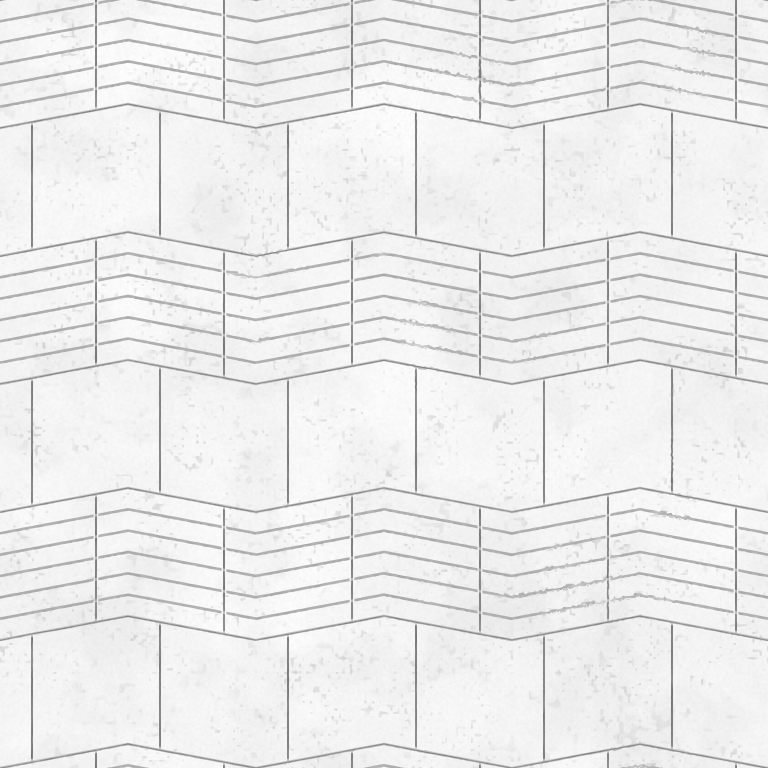
This pattern is drawn by a Shadertoy shader. Its source:

```glsl
// Pale stone wall tiles in zigzag courses, alternating plain and grooved rows.
// Shearing y by a triangle wave turns every course into a straight unit row;
// wrapping value noise adds clouds, pits and a few chipped spots.

const float TILES = 6.0;            // tiles across and courses down (even)
const float RISE = 0.1875;          // zigzag height, in tiles
const float GROOVES = 5.0;          // grooves in each grooved course
const float GROOVE_HALF = 0.0105;   // half widths, in tiles
const float JOINT_HALF = 0.0075;
const float BED_HALF = 0.0100;
const float BED_CORE_HALF = 0.0045;
const float NICK_HALF = 0.0200;     // pale break where grooves meet joints
const float GROOVED_JOINT_X = 0.75; // joint offset of grooved courses
const float PLAIN_JOINT_X = 0.25;   // joint offset of plain courses

const vec3 STONE = vec3(0.968);
const vec3 GROOVE = vec3(0.685);
const vec3 JOINT = vec3(0.50);
const vec3 BED = vec3(0.76);
const vec3 BED_CORE = vec3(0.50);
const vec3 CHIP = vec3(0.66);

float hash(vec2 cell, float seed) {
    uvec3 q = uvec3(ivec3(cell, seed)) * uvec3(1597334673u, 3812015801u, 2798796415u);
    uint n = (q.x ^ q.y ^ q.z) * 1597334673u;
    n = (n ^ (n >> 15)) * 2246822519u;
    n ^= n >> 13;
    return float(n >> 8) / 16777216.0;
}

// Value noise on the unit square with a whole number of cells, so it wraps.
float noise(vec2 uv, float cells, float seed) {
    vec2 p = uv * cells;
    vec2 i = floor(p), f = fract(p);
    f = f * f * (3.0 - 2.0 * f);
    vec2 a = mod(i, cells), b = mod(i + 1.0, cells);
    return mix(mix(hash(a, seed), hash(vec2(b.x, a.y), seed), f.x),
               mix(hash(vec2(a.x, b.y), seed), hash(b, seed), f.x), f.y);
}

float fbm(vec2 uv, float cells, float seed) {
    float sum = 0.0, weight = 0.5;
    for (int k = 0; k < 5; k++) {
        sum += weight * noise(uv, cells, seed + float(k));
        cells *= 2.0;
        weight *= 0.5;
    }
    return sum / 0.96875;
}

// Share of a pixel covered by a line, from the signed distance to its axis.
float line(float d, float halfWidth, float pixel) {
    float r = 0.5 * pixel;
    return (clamp(d + r, -halfWidth, halfWidth) - clamp(d - r, -halfWidth, halfWidth)) / pixel;
}

float nearestSigned(float x) {
    return fract(x + 0.5) - 0.5;
}

vec3 stone(vec2 uv, vec2 tile) {
    float cloud = fbm(uv, 6.0, 1.0);
    float blotch = smoothstep(0.42, 0.75, fbm(uv, 15.0, 11.0));
    float grain = noise(uv, 330.0, 21.0) - 0.5;
    float pits = smoothstep(0.70, 0.92, noise(uv, 210.0, 22.0))
               * smoothstep(0.40, 0.75, fbm(uv, 24.0, 31.0));
    float flecks = smoothstep(0.72, 0.90, noise(uv, 120.0, 23.0)) * blotch;
    float tone = 0.016 * (hash(tile, 40.0) - 0.5) - 0.055 * (cloud - 0.45);
    return STONE + tone - 0.024 * blotch + 0.022 * grain - 0.10 * pits - 0.045 * flecks;
}

void mainImage(out vec4 fragColor, in vec2 fragCoord) {
    vec2 uv = fragCoord / iResolution.xy;
    float pixel = TILES / iResolution.y;

    // Courses: unit rows counted downward from the top
    vec2 p = vec2(uv.x, 1.0 - uv.y) * TILES;
    float course = p.y + RISE * (1.0 - abs(mod(p.x, 2.0) - 1.0));
    float row = floor(course);
    bool grooved = mod(row, 2.0) < 0.5;
    float along = p.x - (grooved ? GROOVED_JOINT_X : PLAIN_JOINT_X);
    vec2 tile = mod(vec2(floor(along), row), TILES);

    // Signed distances to the line axes
    float slant = inversesqrt(1.0 + RISE * RISE);
    float step6 = fract(course) * (GROOVES + 1.0);
    float grooveD = (step6 - clamp(round(step6), 1.0, GROOVES)) / (GROOVES + 1.0) * slant;
    float bedD = nearestSigned(course) * slant;
    float jointD = nearestSigned(along);

    // Wear: rough edges everywhere, chips in rare patches
    float rough = noise(uv, 260.0, 50.0);
    float fade = noise(uv, 60.0, 51.0);
    float worn = smoothstep(0.66, 0.78, fbm(uv, 9.0, 60.0));
    float wobble = (rough - 0.5) * (0.003 + 0.022 * worn);

    vec3 col = stone(uv, tile);

    // Grooves, interrupted beside the joints
    if (grooved) {
        float nick = line(jointD, NICK_HALF, pixel);
        float groove = line(grooveD + wobble, GROOVE_HALF, pixel) * (1.0 - 0.85 * nick);
        col = mix(col, GROOVE + 0.06 * (rough - 0.5), groove * (1.0 - 0.6 * worn * fade));
        float chips = worn * smoothstep(0.035, 0.010, abs(grooveD)) * smoothstep(0.60, 0.80, rough);
        col = mix(col, CHIP, 0.7 * chips);
    }

    // Upright joints, paler where a groove or bed runs into them
    float crossing = grooved ? line(grooveD, GROOVE_HALF, pixel) : 0.0;
    crossing = max(crossing, line(bedD, 0.025, pixel));
    float joint = line(jointD + 0.3 * wobble, JOINT_HALF, pixel);
    col = mix(col, JOINT + 0.12 * (fade - 0.5), joint * (1.0 - 0.55 * crossing));

    // Zigzag beds: pale mortar with a thin dark shadow drifting across it
    float drift = 0.005 * (noise(uv, 24.0, 52.0) - 0.3);
    col = mix(col, BED + 0.10 * (rough - 0.5), line(bedD + wobble, BED_HALF, pixel));
    col = mix(col, BED_CORE, line(bedD - drift, BED_CORE_HALF, pixel) * (0.65 + 0.35 * fade));

    fragColor = vec4(clamp(col, 0.0, 1.0), 1.0);
}
```
